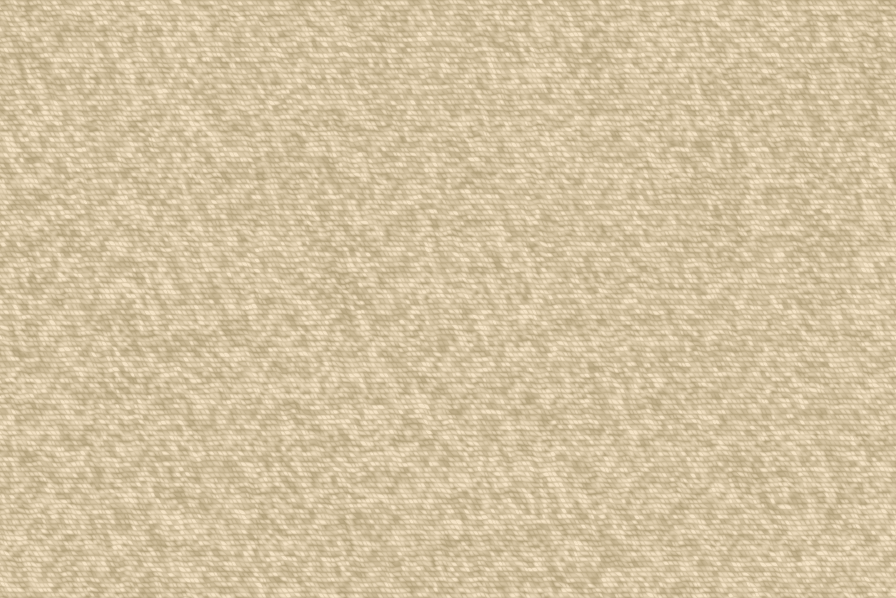
This texture is drawn by a Shadertoy shader. Its source:

```glsl
// Sandy knitted cloth: tight horizontal rows of small slanted stitches.
// Each stitch is a rounded lobe with its own tone; fine value noise adds
// the grainy flecks of melange yarn, with only a trace of broad blotches.

#define ROWS 114.0          // stitch rows per canvas height
#define COLUMNS 122.0       // stitches per canvas height
#define SLANT 0.7           // lean of a stitch across its row
#define RELIEF 0.92         // lobe brightness over the gaps
#define STITCH_VARIATION 0.85
#define FLECK 1.15          // strength of the fine yarn noise
#define MOTTLE 0.26         // strength of the broad blotches
#define SHADE_COLOR vec3(0.760, 0.690, 0.550)
#define LIGHT_COLOR vec3(0.910, 0.840, 0.720)

const float PI = 3.14159;

float hash(vec2 p) {
    return fract(sin(dot(p, vec2(127.1, 311.7))) * 43758.5453);
}

float valueNoise(vec2 p) {
    vec2 cell = floor(p);
    vec2 f = fract(p);
    f = f * f * (3.0 - 2.0 * f);
    float bottom = mix(hash(cell), hash(cell + vec2(1.0, 0.0)), f.x);
    float top = mix(hash(cell + vec2(0.0, 1.0)), hash(cell + vec2(1.0)), f.x);
    return mix(bottom, top, f.y);
}

// Brightness of the cloth, about 0 in the shade and 1 in the light
float clothTone(vec2 p) {
    vec2 grid = p * vec2(COLUMNS, ROWS);

    // Slightly uneven rows
    grid.y += 0.45 * (valueNoise(grid * vec2(0.5, 0.3)) - 0.5);
    float row = floor(grid.y);
    float across = fract(grid.y);

    // Slanted stitches of uneven width, shifted at random in each row
    float along = grid.x + SLANT * across + 5.0 * hash(vec2(row, 7.0));
    along += 0.8 * (valueNoise(vec2(grid.x * 0.6, row * 3.0)) - 0.5);
    vec2 stitch = vec2(floor(along), row);
    float lobe = pow(max(sin(PI * fract(along)), 0.0), 0.4)
               * pow(max(sin(PI * across), 0.0), 0.8);

    // Grainy flecks about as large as a stitch
    vec2 grain = vec2(grid.x + 0.3 * grid.y, grid.y);
    float fleck = valueNoise(grain * vec2(0.95, 1.1) + 53.0) - 0.5;
    float mottle = valueNoise(grid * 0.3 + 91.0) - 0.5;

    return 0.49 + RELIEF * (lobe - 0.55)
         + STITCH_VARIATION * lobe * (hash(stitch) - 0.5)
         + FLECK * fleck + MOTTLE * mottle;
}

void mainImage(out vec4 fragColor, in vec2 fragCoord) {
    // Average four samples per pixel for smooth edges
    float tone = 0.0;
    for (int i = 0; i < 4; i++) {
        vec2 offset = vec2(float(i % 2), float(i / 2)) * 0.5 - 0.25;
        tone += 0.25 * clothTone((fragCoord + offset) / iResolution.y);
    }
    tone = clamp(tone, -0.35, 1.35);
    fragColor = vec4(mix(SHADE_COLOR, LIGHT_COLOR, tone), 1.0);
}
```
